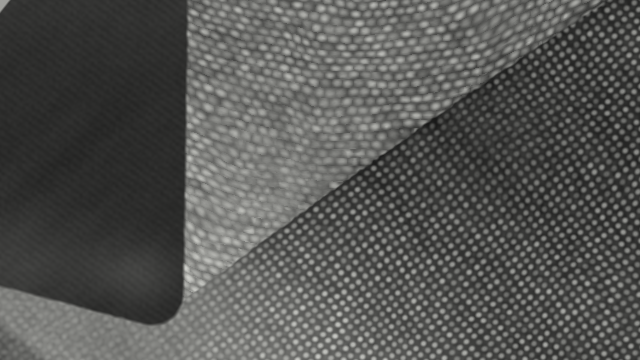
This texture is drawn by a WebGL 1 fragment shader. Its source:

```glsl
precision highp float;
// Folded woven cloth: a dark smooth flap at left, a pale coarse weave above a
// diagonal fold, and a dotted dark weave below it. Half-plane distances shape
// the pieces; jittered dot lattices and value noise make the threads.
uniform vec2 u_resolution;

float hash(vec2 p) {
  vec3 q = fract(vec3(p.xyx) * 0.1031);
  q += dot(q, q.yzx + 33.33);
  return fract((q.x + q.y) * q.z);
}

float noise(vec2 p) {
  vec2 i = floor(p), f = fract(p);
  f = f * f * (3.0 - 2.0 * f);
  return mix(mix(hash(i), hash(i + vec2(1.0, 0.0)), f.x),
             mix(hash(i + vec2(0.0, 1.0)), hash(i + 1.0), f.x), f.y);
}

vec2 rotate(vec2 p, float a) {
  float c = cos(a), s = sin(a);
  return vec2(c * p.x + s * p.y, c * p.y - s * p.x);
}

float fbm(vec2 p) {
  float sum = 0.0, amp = 0.5;
  for (int i = 0; i < 4; i++) {
    sum += amp * noise(p);
    p = rotate(p, 0.5) * 2.03 + 7.1;
    amp *= 0.5;
  }
  return sum;
}

// Soft round glow centred on a point
float glow(vec2 p, vec2 center, vec2 size) {
  vec2 d = (p - center) / size;
  return exp(-dot(d, d));
}

// Lattice of thread crossings, each with its own offset and brightness
float threadDots(vec2 uv, float radius, float softness, float variation) {
  vec2 id = floor(uv);
  vec2 offset = vec2(hash(id + 3.7), hash(id + 19.2)) - 0.5;
  float d = length(fract(uv) - 0.5 - offset * 0.25 * variation);
  float strength = 1.0 - variation * hash(id + 41.0);
  return strength * (1.0 - smoothstep(radius - softness, radius + softness, d));
}

// Signed distance to the flap: a side and a sloping hem with a round corner
float flapDistance(vec2 p) {
  float side = p.x - 0.507 - 0.015 * p.y;
  float hem = (0.206 - 0.265 * p.x - p.y) * 0.967;
  float r = 0.115;
  vec2 q = vec2(side, hem) + r;
  return length(max(q, 0.0)) + min(max(q.x, q.y), 0.0) - r;
}

// Height above the fold, positive on the pale cloth
float foldDistance(vec2 p) {
  float bulge = 0.016 * sin((p.x - 0.498) * 2.636);
  return (p.y - 0.155 - 0.709 * (p.x - 0.498) - bulge) * 0.816;
}

float flapTone(vec2 p) {
  float tone = 0.165 + 0.035 * smoothstep(0.75, 1.0, p.y);
  tone += 0.08 * glow(p, vec2(0.02, 0.28), vec2(0.22, 0.14));
  tone += 0.09 * glow(p, vec2(0.37, 0.24), vec2(0.12, 0.08));
  tone += 0.008 * sin(dot(p, vec2(190.0, 260.0)));
  tone += 0.04 * (fbm(rotate(p, 0.7) * vec2(6.0, 16.0)) - 0.47);
  return tone + 0.02 * (noise(p * 120.0) - 0.5);
}

float paleTone(vec2 p, float fold) {
  float base = 0.385 + 0.11 * glow(p, vec2(0.70, 0.42), vec2(0.34, 0.32));
  base += 0.09 * glow(p, vec2(0.54, 0.20), vec2(0.14, 0.16));
  float blur = glow(p, vec2(0.78, 0.46), vec2(0.30, 0.26));
  vec2 warp = vec2(noise(p * 9.0), noise(p * 9.0 + 31.0)) - 0.5;
  // Rows fall on the left and bend upward along the fold
  float x = p.x - 0.5;
  float bend = 0.45 * x * x - 0.45 * x;
  vec2 uv = (vec2(p.x, p.y - bend) + 0.022 * warp) * vec2(31.0, 43.0);
  uv.x += 0.5 * mod(floor(uv.y), 2.0);
  float contrast = mix(0.33, 0.15, blur);
  float tone = base + contrast * (threadDots(uv, 0.34, 0.28, 0.6) - 0.12);
  tone += 0.26 * (fbm(uv * vec2(0.9, 1.1)) - 0.47);
  float hemBand = exp(-fold * 18.0);
  float sparkle = smoothstep(0.70, 0.95, noise(uv * 1.7 + 5.0));
  tone += sparkle * (0.04 + 0.10 * hemBand);
  return tone - 0.08 * hemBand * smoothstep(0.6, 1.0, p.x);
}

float lowerTone(vec2 p, float fold) {
  float light = 1.0 - smoothstep(0.45, 1.55, p.x + 0.9 * p.y);
  float base = 0.185 + 0.29 * light;
  base += 0.05 * glow(p, vec2(1.40, 0.08), vec2(0.5, 0.25));
  base += 0.09 * (fbm(rotate(p, -0.9) * vec2(5.0, 14.0)) - 0.47);
  base -= 0.12 * (1.0 - smoothstep(-0.02, 0.03, p.y - 0.10 + 0.85 * p.x));
  vec2 warp = vec2(noise(p * 5.0), noise(p * 5.0 + 13.0)) - 0.5;
  vec2 uv = rotate(p + 0.016 * warp, 0.62) * vec2(41.0, 44.0);
  float sharp = smoothstep(0.35, 0.95, p.x);
  float shade = glow(p, vec2(1.34, 0.63), vec2(0.26, 0.22));
  float contrast = mix(0.08, 0.40, sharp) * (1.0 - 0.5 * shade);
  float tone = base + contrast * threadDots(uv, 0.30, mix(0.27, 0.21, sharp), 0.45);
  tone += 0.07 * (noise(p * 95.0) - 0.5);
  return tone - 0.05 * exp(fold * 30.0) * smoothstep(0.55, 0.8, p.x);
}

void main() {
  vec2 p = gl_FragCoord.xy / u_resolution.y;
  float fold = foldDistance(p) + 0.006 * (noise(p * 45.0) - 0.5);
  float flap = flapDistance(p) + 0.003 * (noise(p * 50.0) - 0.5);

  // Layer the cloths from back to front; the fold starts behind the flap
  float pale = smoothstep(-0.004, 0.004, fold) * smoothstep(0.47, 0.50, p.x);
  float tone = mix(lowerTone(p, min(fold, 0.0)), paleTone(p, max(fold, 0.0)), pale);
  tone += 0.05 * exp(-abs(flap - 0.012) * 90.0) * pale;
  tone = mix(tone, flapTone(p), 1.0 - smoothstep(-0.006, 0.006, flap));

  // Pale background peeking past the upper left corner
  float corner = 1.0 - smoothstep(-0.006, 0.006, p.x * 1.25 - p.y + 0.965);
  tone = mix(tone, 0.62, corner);
  gl_FragColor = vec4(clamp(tone, 0.0, 1.0) * vec3(1.0, 1.005, 0.98), 1.0);
}
```
